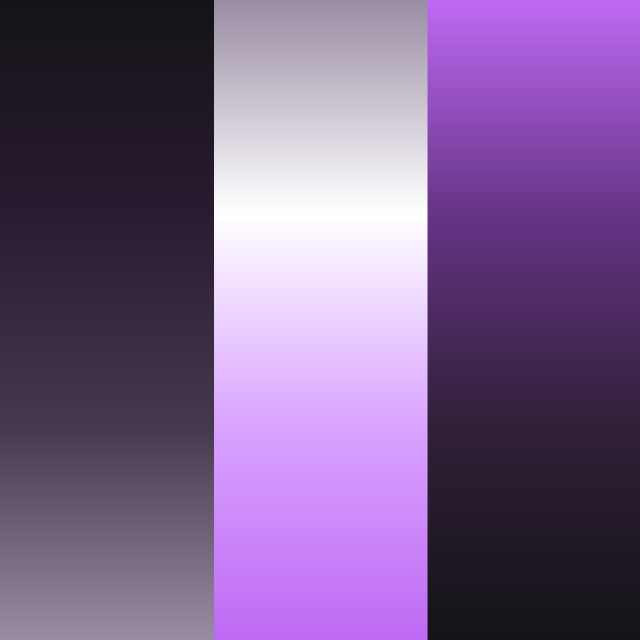
Give the GLSL for this background, as a Shadertoy shader.

```glsl
// One long ramp, cut into three equal lengths that hang side by side
const vec3 RAMP[10] = vec3[10](
    vec3(0.078, 0.075, 0.086),  // near black
    vec3(0.161, 0.106, 0.192),  // aubergine
    vec3(0.275, 0.224, 0.302),  // dusk grey
    vec3(0.600, 0.549, 0.639),  // mauve grey
    vec3(1.000, 1.000, 1.000),  // white
    vec3(0.851, 0.639, 1.000),  // lilac
    vec3(0.745, 0.412, 0.953),  // violet
    vec3(0.400, 0.204, 0.525),  // deep purple
    vec3(0.188, 0.125, 0.220),  // plum
    vec3(0.078, 0.075, 0.086)   // near black
);

// Colour of a column at a given depth below the top edge (0 to 1)
vec3 columnColor(int column, float depth) {
    float along = clamp(depth, 0.0, 1.0) * 3.0;
    int band = min(int(along), 2);
    int stop = column * 3 + band;
    return mix(RAMP[stop], RAMP[stop + 1], along - float(band));
}

// Antialiased step to the right of an edge
float rightOf(float edge, float x) {
    return clamp((x - edge) * iResolution.x + 0.5, 0.0, 1.0);
}

void mainImage(out vec4 fragColor, in vec2 fragCoord) {
    vec2 uv = fragCoord / iResolution.xy;
    float depth = 1.0 - uv.y;

    // Lay the columns from left to right
    vec3 color = columnColor(0, depth);
    color = mix(color, columnColor(1, depth), rightOf(0.3344, uv.x));
    color = mix(color, columnColor(2, depth), rightOf(0.668, uv.x));

    fragColor = vec4(color, 1.0);
}
```
